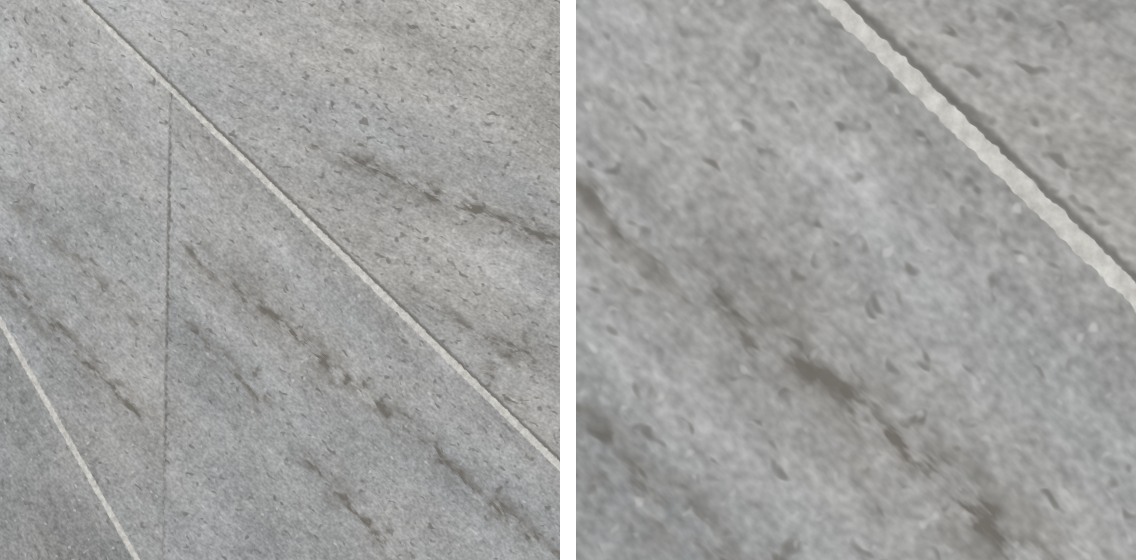
Left, the full canvas; right, a detail of the centre.
A Shadertoy shader for this texture:

```glsl
// Grey veined stone slabs with two pale diagonal grout lines and a thin dark upright joint.

const vec3 STONE_COOL  = vec3(0.612, 0.622, 0.630);
const vec3 STONE_WARM  = vec3(0.642, 0.634, 0.618);
const vec3 PIT_COLOR   = vec3(0.420, 0.415, 0.400);
const vec3 VEIN_COLOR  = vec3(0.415, 0.400, 0.375);
const vec3 FLECK_COLOR = vec3(0.810, 0.815, 0.805);
const vec3 GROUT_COLOR = vec3(0.795, 0.790, 0.770);
const vec3 EDGE_COLOR  = vec3(0.410, 0.405, 0.390);
const float BROAD_CONTRAST = 0.080;
const float GRAIN_CONTRAST = 0.080;

// Each line holds its start (xy) and end (zw)
const vec4 LONG_GROUT  = vec4(0.141, 1.000, 1.000, 0.167);
const vec4 SHORT_GROUT = vec4(0.000, 0.427, 0.245, 0.000);
const vec4 DARK_JOINT  = vec4(0.291, 0.000, 0.305, 0.850);
const float GROUT_HALF = 0.0056;
const float JOINT_HALF = 0.0022;

const int VEINS = 9;
const vec4 VEIN_LINE[VEINS] = vec4[](
    vec4(0.51, 0.760, 1.06, 0.545), vec4(0.29, 0.590, 0.60, 0.340),
    vec4(0.50, 0.420, 1.06, -0.05), vec4(-0.08, 0.60, 0.31, 0.195),
    vec4(0.32, 0.430, 0.51, 0.240), vec4(0.52, 0.210, 0.75, -0.04),
    vec4(0.70, 0.500, 0.99, 0.330), vec4(-0.03, 0.70, 0.30, 0.370),
    vec4(0.84, 0.330, 0.96, 0.380));
const float VEIN_STRENGTH[VEINS] = float[](1.0, 0.85, 0.9, 0.9, 0.7, 0.8, 0.6, 0.5, 0.6);

// Unit gradient picked by an integer hash of the lattice cell
vec2 cellGradient(vec2 cell) {
    uvec2 k = uvec2(ivec2(cell)) * uvec2(73856093u, 19349663u);
    uint h = k.x ^ k.y;
    h = (h ^ (h >> 15)) * 73244475u;
    h = (h ^ (h >> 13)) * 73244475u;
    h ^= h >> 16;
    float angle = float(h & 65535u) * 6.2832 / 65536.0;
    return vec2(cos(angle), sin(angle));
}

float noise(vec2 p) {
    vec2 i = floor(p), f = p - i;
    vec2 s = f * f * f * (f * (f * 6.0 - 15.0) + 10.0);
    vec2 e = vec2(1.0, 0.0);
    float low  = mix(dot(cellGradient(i), f), dot(cellGradient(i + e), f - e), s.x);
    float high = mix(dot(cellGradient(i + e.yx), f - e.yx),
                     dot(cellGradient(i + 1.0), f - 1.0), s.x);
    return mix(low, high, s.y);
}

float fbm(vec2 p) {
    float sum = 0.0, amp = 1.0;
    for (int i = 0; i < 4; i++) {
        sum += amp * noise(p);
        p = p * 2.03 + 17.3;
        amp *= 0.55;
    }
    return sum;
}

// Signed distance to an endless line, positive on its left
float lineSide(vec2 p, vec4 l) {
    vec2 d = normalize(l.zw - l.xy);
    return dot(p - l.xy, vec2(-d.y, d.x));
}

// Ragged streak: a soft halo with a broken dark core, tapered at both ends
float vein(vec2 p, vec4 l, float patches) {
    vec2 d = l.zw - l.xy;
    float t = clamp(dot(p - l.xy, d) / dot(d, d), 0.0, 1.0);
    float dist = length(p - l.xy - d * t);
    float taper = smoothstep(0.0, 0.2, t) * smoothstep(1.0, 0.8, t);
    float halo = exp(-dist * dist / 0.0008) * smoothstep(-0.6, 0.5, patches);
    float core = exp(-dist * dist / 0.00005) * smoothstep(-0.15, 0.4, patches);
    return taper * (0.5 * halo + 0.6 * core);
}

void mainImage(out vec4 fragColor, in vec2 fragCoord) {
    vec2 p = fragCoord / iResolution.xy;
    float px = 1.0 / min(iResolution.x, iResolution.y);

    // Slabs: each has its own grain direction and noise offset
    float longSide  = lineSide(p, LONG_GROUT);
    float shortSide = lineSide(p, SHORT_GROUT);
    float jointSide = lineSide(p, DARK_JOINT);
    float slab = longSide > 0.0 ? 3.0 : shortSide < 0.0 ? 0.0 : jointSide > 0.0 ? 1.0 : 2.0;
    float grain = slab > 2.5 ? -0.48 : slab < 0.5 ? -0.95 : -0.78;
    float c = cos(grain), s = sin(grain);
    vec2 q = vec2(c * p.x + s * p.y, c * p.y - s * p.x) + slab * 5.7;

    // Base tone, lighter at the upper left and darker at the lower left
    float warmth = clamp(0.3 + 0.7 * p.x * p.y + 0.5 * fbm(q * vec2(2.0, 5.0)), 0.0, 1.0);
    vec3 color = mix(STONE_COOL, STONE_WARM, warmth) + 0.012;
    color += 0.085 * (p.y - 0.45) * (1.3 - p.x) - (slab < 0.5 ? 0.035 : 0.0);
    color += BROAD_CONTRAST * fbm(q * vec2(4.0, 13.0));
    color += GRAIN_CONTRAST * (fbm(q * vec2(50.0, 85.0)) + noise(q * vec2(150.0, 210.0)));

    // Small pits, crowded in clusters, and bright flecks
    vec2 ragged = q + 0.005 * vec2(noise(q * 70.0), noise(q * 70.0 + 23.0));
    float pitNoise = noise(ragged * vec2(46.0, 100.0)) + 0.45 * noise(ragged * vec2(120.0, 160.0));
    float cluster = 0.2 * fbm(q * vec2(5.0, 11.0) + 31.0) + (slab > 2.5 ? 0.05 : 0.0);
    color = mix(color, PIT_COLOR, 0.65 * smoothstep(0.28, 0.72, pitNoise + cluster));
    float fleck = smoothstep(0.36, 0.62, noise(q * vec2(85.0, 110.0) + 61.0));
    color = mix(color, FLECK_COLOR, 0.6 * fleck);

    // Mineral veins
    vec2 warp = 0.014 * vec2(fbm(p * 18.0), fbm(p * 18.0 + 43.0));
    warp += 0.010 * vec2(noise(p * 75.0), noise(p * 75.0 + 29.0));
    float patches = fbm(q * vec2(22.0, 60.0) + 9.0);
    float stain = 0.0;
    for (int i = 0; i < VEINS; i++)
        stain += VEIN_STRENGTH[i] * vein(p + warp, VEIN_LINE[i], patches);
    color = mix(color, VEIN_COLOR, min(stain, 0.85));

    // Thin dark joint, worn and fading at both ends; only a trace above the long grout
    float wear = noise(p * vec2(90.0, 130.0));
    float joint = smoothstep(JOINT_HALF + 1.5 * px, JOINT_HALF - px, abs(jointSide + 0.003 * wear));
    float fade = smoothstep(0.05, 0.35, p.y) * smoothstep(0.95, 0.65, p.y);
    joint *= longSide > 0.0 ? 0.12 : 0.25 + 0.4 * fade;
    color = mix(color, EDGE_COLOR, joint * clamp(0.85 + 1.2 * wear, 0.0, 1.2));

    // Pale grout with a shadowed upper edge on the long line
    float rough = 0.0016 * noise(p * 110.0) + 0.0012 * noise(p * 230.0);
    float halfLong = GROUT_HALF * mix(0.7, 1.1, smoothstep(0.1, 0.7, p.x));
    float shadow = smoothstep(0.005 + px, 0.0, abs(longSide - halfLong - 0.002 + rough));
    color = mix(color, EDGE_COLOR, 0.75 * shadow);
    float longLine  = smoothstep(px, -px, abs(longSide + rough) - halfLong);
    float shortLine = smoothstep(px, -px, abs(shortSide + rough) - GROUT_HALF * 0.9);
    vec3 grout = GROUT_COLOR + 0.12 * fbm(p * 90.0);
    color = mix(color, grout, 0.92 * max(longLine, shortLine));

    fragColor = vec4(clamp(color, 0.0, 1.0), 1.0);
}
```
